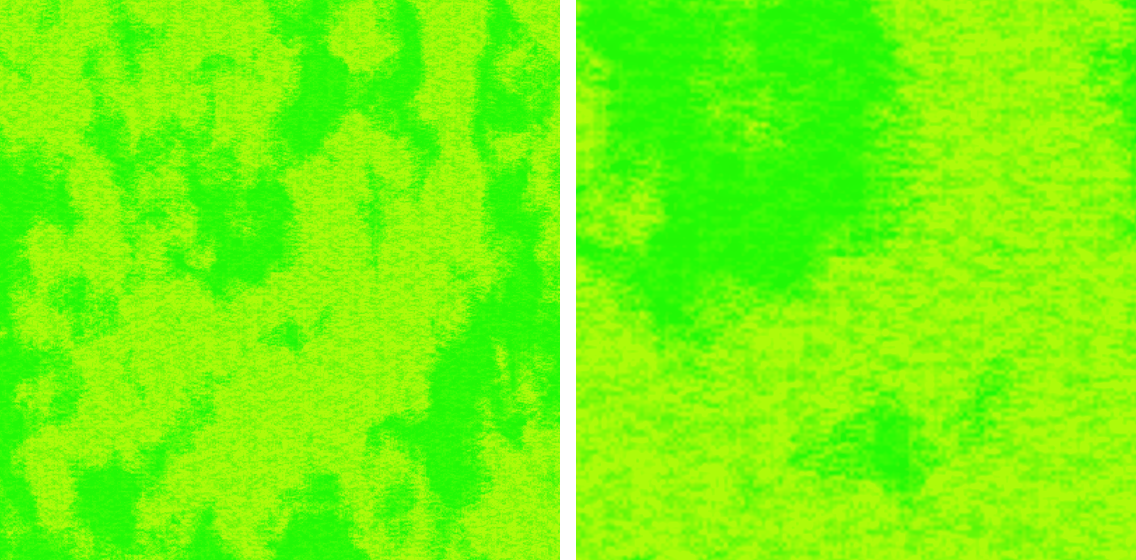
Left: the whole. Right: its middle third, enlarged.
Reproduce this texture procedurally as a Shadertoy shader.

```glsl
// Mottled lime patches over a bright green network, with fine rippled grain.

const vec3 GREEN = vec3(0.16, 0.98, 0.02);
const vec3 LIME = vec3(0.59, 0.98, 0.035);
const vec3 SPECK = vec3(0.03, 0.22, 0.02);

float hash(vec2 p) {
    return fract(sin(dot(p, vec2(127.1, 311.7))) * 43758.5453);
}

vec2 hash2(vec2 p) {
    return vec2(hash(p), hash(p + 57.3));
}

// Smooth value noise
float noise(vec2 p) {
    vec2 cell = floor(p);
    vec2 f = fract(p);
    f = f * f * (3.0 - 2.0 * f);
    float low = mix(hash(cell), hash(cell + vec2(1, 0)), f.x);
    float high = mix(hash(cell + vec2(0, 1)), hash(cell + vec2(1, 1)), f.x);
    return mix(low, high, f.y);
}

float fbm(vec2 p) {
    float sum = 0.0;
    float weight = 0.533;
    for (int i = 0; i < 4; i++) {
        sum += weight * noise(p);
        p = p * 2.03 + 17.7;
        weight *= 0.5;
    }
    return sum;
}

// Distance to the nearest scattered cell centre
float cellDistance(vec2 p) {
    vec2 cell = floor(p);
    float nearest = 2.0;
    for (int y = -1; y <= 1; y++) {
        for (int x = -1; x <= 1; x++) {
            vec2 id = cell + vec2(x, y);
            nearest = min(nearest, distance(p, id + hash2(id)));
        }
    }
    return nearest;
}

// Rounded, upright patches with ragged borders
float patchField(vec2 uv, vec2 frequency) {
    vec2 warp = vec2(noise(uv * 22.0), noise(uv * 22.0 + 31.0)) - 0.5;
    vec2 p = (uv + 0.03 * warp) * frequency;
    float blobs = 0.46 - cellDistance(p * 1.25 + 3.0);
    float mottle = noise(uv * 75.0 + 11.0) - 0.5;
    return fbm(p + 4.0) + 0.45 * blobs + 0.08 * mottle;
}

// Sparse dark dots, one possible per grid cell
float specks(vec2 uv, float density, float rarity) {
    vec2 p = uv * density;
    float present = step(rarity, hash(floor(p) + 9.0));
    return present * (1.0 - smoothstep(0.2, 0.55, length(fract(p) - 0.5)));
}

void mainImage(out vec4 fragColor, in vec2 fragCoord) {
    vec2 uv = fragCoord / iResolution.y;

    // Two overlapping tiers: a thin speckled film and the solid patches
    float field = patchField(uv, vec2(11.0, 7.4));
    float film = smoothstep(0.31, 0.49, field);
    float solid = smoothstep(0.46, 0.60, field);
    float cover = 0.5 * (film + solid);

    // Grain: flat horizontal ripples and fine speckle
    float bend = 0.006 * noise(uv * 40.0);
    float ripple = noise((uv + vec2(0.0, bend)) * vec2(110.0, 235.0)) - 0.5;
    float speckle = noise(uv * 400.0 + 71.0) - 0.5;
    float strength = mix(0.5, 1.0, film) + 0.4 * film * (1.0 - solid);
    float grain = strength * (0.31 * ripple + 0.30 * speckle);

    float tone = clamp(cover + grain / (LIME.r - GREEN.r), -0.06, 1.2);
    vec3 color = mix(GREEN, LIME, tone);
    color.g -= 0.03 * max(-ripple, 0.0);
    color = mix(color, SPECK, specks(uv, 250.0, 0.9996));
    fragColor = vec4(clamp(color, 0.0, 1.0), 1.0);
}
```
